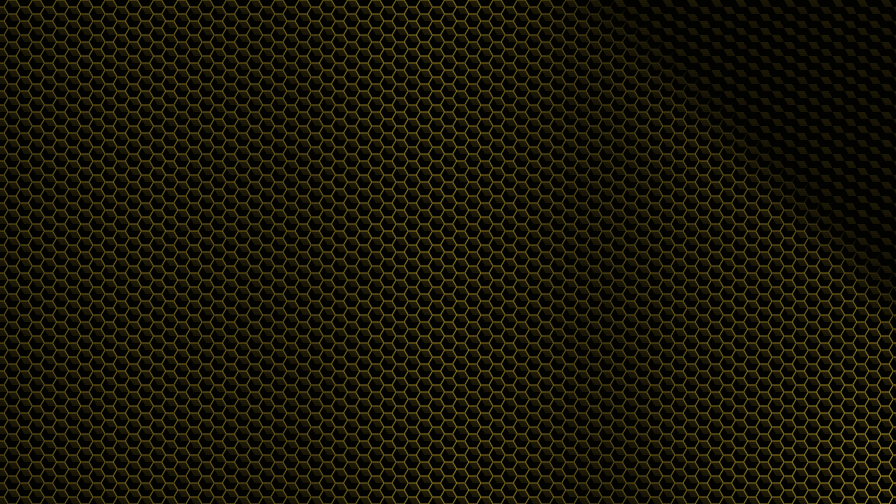
Give the GLSL for this pattern, as a Shadertoy shader.

```glsl
// Dark honeycomb mesh: thin gold hexagon outlines over black cells, each cell
// holding one dim, finely ruled olive rhombus. Soft vertical bands of light
// cross the mesh, and the outlines fade away in the upper right corner.

const float ROWS = 36.0;              // hexagons down the canvas
const float LINE_WIDTH = 0.085;       // outline width, in cell heights
const float HATCH_COUNT = 4.0;        // ruled lines per half cell
const float HATCH_DEPTH = 0.14;
const float WEAR = 0.10;              // brightness variation between cells
const float FADE_START = 2.08;        // corner shadow, along x + y
const float FADE_END = 2.26;
const vec3 BACKGROUND = vec3(0.008, 0.008, 0.002);
const vec3 OLIVE = vec3(0.128, 0.109, 0.029);
const vec3 GOLD = vec3(0.60, 0.52, 0.148);
const vec2 SLANT = vec2(0.8660254, 0.5);  // normal of the slanted hexagon side
const vec2 PERIOD = vec2(1.7320508, 1.0); // two interleaved lattices

float hash(vec2 p) {
    return fract(sin(dot(p, vec2(127.1, 311.7))) * 43758.5453);
}

// Coverage of a region whose signed distance is positive inside
float coverage(float dist, float pixel) {
    return clamp(dist / pixel + 0.5, 0.0, 1.0);
}

// Coverage of a centred stripe, exact even when thinner than a pixel
float stripe(float dist, float width, float pixel) {
    float halfWidth = 0.5 * width;
    return coverage(dist + halfWidth, pixel) - coverage(dist - halfWidth, pixel);
}

// Centre of the nearest flat-topped hexagon of unit height
vec2 hexCenter(vec2 p) {
    vec2 a = floor(p / PERIOD + 0.5) * PERIOD;
    vec2 b = (floor(p / PERIOD) + 0.5) * PERIOD;
    return dot(p - a, p - a) < dot(p - b, p - b) ? a : b;
}

// Distance from a point inside the hexagon to its outline
float hexEdge(vec2 p) {
    p = abs(p);
    return 0.5 - max(p.y, dot(p, SLANT));
}

float bell(float x, float center, float width) {
    float t = (x - center) / width;
    return exp(-t * t);
}

// Broad light over the mesh; uv.y runs from 0 to 1
float meshLight(vec2 uv) {
    float light = 0.56;
    light += 0.20 * bell(uv.x + 0.08 * uv.y, 0.90, 0.24);
    light += 0.10 * bell(uv.x, 0.30, 0.20);
    light -= 0.14 * bell(uv.x, 1.20, 0.14);
    light += 0.50 * exp(-2.8 * length(uv - vec2(1.78, 0.0)));
    return light;
}

void mainImage(out vec4 fragColor, in vec2 fragCoord) {
    vec2 uv = fragCoord / iResolution.y;
    vec2 p = uv * ROWS;
    float pixel = ROWS / iResolution.y;

    vec2 center = hexCenter(p);
    vec2 local = p - center;
    float wear = 1.0 + WEAR * (hash(floor(center * 2.0 + 0.5)) - 0.5);
    float light = meshLight(uv);
    float shadow = smoothstep(FADE_START, FADE_END, uv.x + uv.y);

    // Ruled rhombus filling the upper right third of the cell
    float rhombus = coverage(min(local.y, dot(local, SLANT)), pixel);
    float hatch = 0.5 + 0.5 * cos(6.2831853 * HATCH_COUNT * local.y / 0.5);
    float shade = (0.78 + 0.5 * local.y) * (1.0 - HATCH_DEPTH * hatch);
    float fill = shade * mix(0.75 + 0.4 * light, 0.90, shadow);
    vec3 color = mix(BACKGROUND, OLIVE * fill * wear, rhombus);

    // Gold outline
    float line = stripe(hexEdge(local), LINE_WIDTH, pixel);
    color = mix(color, GOLD * light * wear, line * (1.0 - shadow));

    fragColor = vec4(color, 1.0);
}
```
